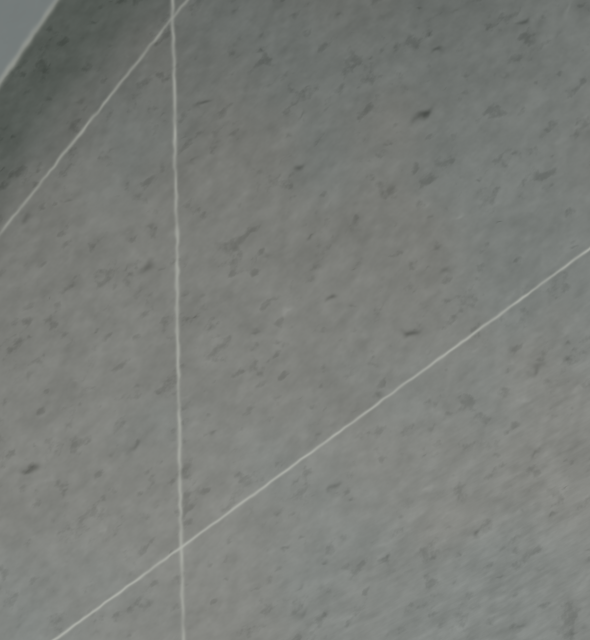
Write a Shadertoy shader that draws this texture.

```glsl
// Grey stone slab with thin pale veins, a shaded upper corner and diagonal grain.

float hash(vec2 p) {
    return fract(sin(dot(p, vec2(127.1, 311.7))) * 43758.5453);
}

float noise(vec2 p) {
    vec2 i = floor(p), f = fract(p);
    f = f * f * (3.0 - 2.0 * f);
    return mix(mix(hash(i), hash(i + vec2(1, 0)), f.x),
               mix(hash(i + vec2(0, 1)), hash(i + vec2(1, 1)), f.x), f.y);
}

float fbm(vec2 p) {
    float sum = 0.0, amp = 0.5;
    for (int i = 0; i < 4; i++) {
        sum += amp * noise(p);
        p = mat2(1.6, 1.2, -1.2, 1.6) * p + 7.3;
        amp *= 0.5;
    }
    return sum / 0.9375;
}

vec2 rotate(vec2 p, float a) {
    return vec2(cos(a) * p.x + sin(a) * p.y, cos(a) * p.y - sin(a) * p.x);
}

// Signed distance to the line through a and b, positive on its left
float side(vec2 p, vec2 a, vec2 b) {
    vec2 d = normalize(b - a);
    return d.x * (p.y - a.y) - d.y * (p.x - a.x);
}

// Soft stroke with a bright core
float vein(float d, float width) {
    float s = max(width, 0.8 / iResolution.y);
    return exp(-d * d / (s * s));
}

// Sparse slanted flecks with soft ragged outlines, one candidate in each cell
float flecks(vec2 p, float cells, float density) {
    vec2 q = p * cells, home = floor(q);
    float mark = 0.0;
    for (int j = -1; j <= 1; j++)
    for (int i = -1; i <= 1; i++) {
        vec2 id = home + vec2(i, j);
        vec2 center = id + vec2(hash(id + 3.1), hash(id + 8.7));
        vec2 r = rotate(q - center, 0.3 + 0.6 * hash(id + 5.9));
        r += 0.12 * (vec2(noise(q * 8.0), noise(q * 8.0 + 31.0)) - 0.5);
        r /= vec2(1.6, 0.7) * (0.04 + 0.06 * hash(id + 1.7));
        float strength = step(hash(id), density) * (0.3 + 0.7 * hash(id + 6.3));
        mark = max(mark, exp(-dot(r, r)) * strength);
    }
    return mark;
}

void mainImage(out vec4 fragColor, in vec2 fragCoord) {
    vec2 p = fragCoord / iResolution.y;
    vec2 wobble = 0.0026 * (vec2(noise(p * 85.0), noise(p * 85.0 + 40.0)) - 0.5);
    vec2 w = p + wobble + 0.003 * (noise(p * 8.0) - 0.5);

    // Vein and edge distances
    float upright = side(w, vec2(0.286, 0.0), vec2(0.2695, 1.0));
    float slant = side(p + wobble * 0.6, vec2(0.085, 0.0), vec2(0.922, 0.612));
    float corner = side(w, vec2(0.0, 0.635), vec2(0.292, 1.0));
    float rim = side(w, vec2(0.0, 0.872), vec2(0.0885, 1.0));
    float beyond = smoothstep(-0.004, 0.004, rim);

    // Broad light falling off toward the top left
    float height = p.y - 0.2 * (p.x - 0.4);
    float tone = 0.525 - 0.045 * smoothstep(0.1, 0.75, height)
                       - 0.065 * smoothstep(0.6, 1.08, height);
    tone = mix(tone, 0.33, smoothstep(-0.03, 0.11, corner) * 0.92);
    tone = mix(tone, 0.475, beyond);

    // Mottled diagonal grain, with finer streaks at the lower right
    vec2 g = rotate(p, 0.75);
    float streaked = smoothstep(0.55, 1.2, p.x + 0.45 - p.y);
    float plain = 1.0 - 0.85 * beyond;
    float grain = 0.022 * (fbm(p * 6.0) - 0.5)
                + 0.055 * (fbm(g * vec2(26.0, 40.0)) - 0.5)
                + 0.050 * (fbm(g * vec2(62.0, 100.0) + 17.0) - 0.5)
                + 0.060 * streaked * (fbm(rotate(p, 0.5) * vec2(36.0, 170.0)) - 0.5);
    // Small shallow hollows where a second grain layer runs high
    grain -= 0.05 * smoothstep(0.62, 0.85, fbm(g * vec2(38.0, 60.0) + 53.0));
    tone += grain * plain;

    // Dark pits and faint pale scuffs
    tone -= plain * (0.13 * flecks(p + 2.0, 9.0, 0.22) + 0.06 * flecks(p + 4.0, 20.0, 0.25));
    tone += plain * 0.04 * flecks(p + 9.0, 13.0, 0.2);

    // Slight drift between neutral grey and cool green grey
    float cool = smoothstep(0.35, 0.7, fbm(p * 3.5 + 12.0));
    vec3 tint = mix(vec3(-0.001, 0.004, -0.014), vec3(-0.009, 0.007, -0.006), cool);
    tint = mix(tint, vec3(-0.010, 0.012, -0.008), smoothstep(0.0, 0.1, corner));
    tint = mix(tint, vec3(-0.018, 0.008, 0.004), beyond);
    vec3 color = vec3(tone) + tint;

    // Pale veins, worn unevenly along their length
    float wear = 0.45 + 0.6 * noise(p * 38.0 + 5.0);
    vec3 pale = vec3(0.66, 0.67, 0.64);
    color = mix(color, pale, vein(upright, 0.0034) * wear * 0.85);
    color = mix(color, pale + 0.03, vein(slant, 0.0025) * (0.3 + 0.7 * wear) * 0.85);
    color = mix(color, pale - 0.05, vein(corner, 0.0029) * wear * 0.85);
    color = mix(color, pale - 0.03, vein(rim, 0.0048) * wear * 0.85);

    fragColor = vec4(color, 1.0);
}
```
